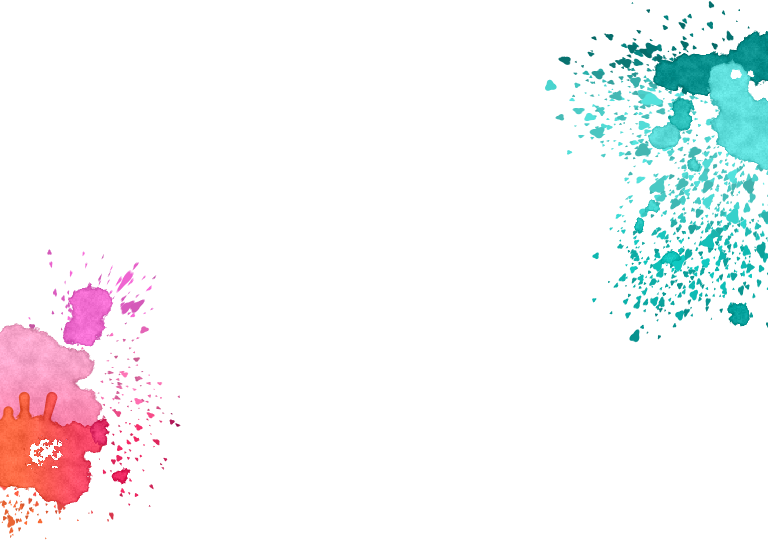
A Shadertoy shader for this background:

```glsl
// Watercolour splashes on white: pink and red at the lower left, teal at the upper right.
// Stains are warped unions of ellipses; the spray is layered cellular noise whose density
// and ink follow the place. One unit is a hundredth of the canvas height.

vec3 hash3(vec2 p) {
    vec3 q = fract(p.xyx * vec3(0.1031, 0.103, 0.0973));
    q += dot(q, q.yxz + 33.33);
    return fract((q.xxy + q.yzz) * q.zyx);
}

float cover(float d) { return clamp(0.5 - d * iResolution.y / 100.0, 0.0, 1.0); }

float bump(vec2 p, float x, float y, float w, float h) {
    vec2 q = (p - vec2(x, y)) / vec2(w, h);
    return exp(-dot(q, q));
}

float blob(vec2 p, float x, float y, float w, float h) {
    return (length((p - vec2(x, y)) / vec2(w, h)) - 1.0) * min(w, h);
}

float drip(vec2 p, vec2 a, vec2 s, float r) {
    float t = clamp(dot(p - a, s) / dot(s, s), 0.0, 1.0);
    return length(p - a - s * t) - r * (0.65 + 0.45 * t);
}

float blend(float a, float b) {
    float h = max(1.2 - abs(a - b), 0.0);
    return min(a, b) - h * h / 4.8;
}

// Layered sines, roughly -1 to 1
float ripple(vec2 p) {
    float sum = 0.0, amp = 0.5;
    for (int i = 0; i < 5; i++) {
        sum += amp * sin(p.x + 1.7 * sin(p.y * 0.8)) * cos(p.y + 1.3 * sin(p.x * 0.7));
        p = mat2(1.4, 1.1, -1.1, 1.4) * p + 2.3;
        amp *= 0.62;
    }
    return sum;
}

// Ink colour of the spray at a place
vec3 inkAt(vec2 p) {
    if (p.x > 70.0) {
        vec3 teal = mix(vec3(0.02, 0.57, 0.56), vec3(0.06, 0.76, 0.73), smoothstep(36.0, 52.0, p.y));
        teal = mix(teal, vec3(0.32, 0.86, 0.84), smoothstep(54.0, 66.0, p.y));
        return mix(teal, vec3(0.02, 0.5, 0.49), smoothstep(83.0, 90.0, p.y));
    }
    vec3 warm = mix(vec3(1, 0.43, 0.22), vec3(0.93, 0.15, 0.38), smoothstep(9.0, 18.0, p.y + 0.4 * p.x));
    warm = mix(warm, vec3(0.97, 0.45, 0.7), smoothstep(21.0, 29.0, p.y));
    warm = mix(warm, vec3(0.95, 0.4, 0.83), smoothstep(36.0, 44.0, p.y));
    return mix(warm, vec3(0.55, 0.03, 0.28), smoothstep(28.0, 33.0, p.x) * (1.0 - smoothstep(24.0, 30.0, p.y)));
}

// Chance of a droplet at a place
float density(vec2 p) {
    float right = bump(p, 119.0, 86.0, 11.0, 5.5) + 0.9 * bump(p, 129.0, 66.0, 12.0, 11.0)
        + 0.7 * bump(p, 121.0, 50.0, 9.0, 8.0) + 0.5 * bump(p, 134.0, 53.0, 9.0, 8.0)
        + 0.15 * bump(p, 128.0, 97.0, 14.0, 6.0) + 0.4 * bump(p, 113.0, 77.0, 8.0, 6.0);
    float left = 0.5 * bump(p, 23.0, 29.0, 6.0, 9.0) + 0.45 * bump(p, 17.0, 46.0, 9.0, 7.0)
        + 0.9 * bump(p, 4.0, 9.0, 8.0, 4.5) + 0.3 * bump(p, 24.0, 18.0, 6.0, 9.0);
    return 0.75 * (left + right) - 0.02;
}

// One cellular layer of droplets, drawn out along their flight
vec3 spatter(vec3 colour, vec2 p, float size) {
    for (int k = 0; k < 9; k++) {
        vec2 cell = floor(p / size) + vec2(k % 3 - 1, k / 3 - 1);
        vec3 h = hash3(cell + size * 37.0), g = hash3(cell + size * 91.0);
        vec2 c = (cell + 0.1 + 0.8 * h.xy) * size, q = p - c;
        if (h.z > density(c)) continue;
        bool isRight = c.x > 70.0;
        vec2 dir = normalize(c - (isRight ? vec2(138, 80) : vec2(11, 33)));
        q = vec2(dot(q, dir), dot(q, vec2(-dir.y, dir.x)));
        float streak = bump(c, 20.0, 50.0, 8.0, 5.0);
        q.x /= 1.0 + 0.8 * g.y + 2.5 * streak;
        float radius = size * mix(0.1, 0.33, g.x * g.x) * (isRight ? 1.0 : 0.75 - 0.25 * streak);
        radius *= 1.0 + 0.2 * sin(3.0 * atan(q.y, q.x + 1e-4) + 6.3 * g.z);
        colour = mix(colour, inkAt(c) * (0.8 + 0.25 * g.z), cover(length(q) - radius));
    }
    return colour;
}

// A wash of ink with mottling and a darker rim
vec3 wash(vec3 colour, vec2 p, float d, vec3 ink) {
    float grain = 0.07 * ripple(p * 0.7) + 0.05 * (hash3(floor(p * 4.0)).x - 0.5);
    return mix(colour, clamp(ink + grain - 0.12 * smoothstep(-0.6, 0.0, d), 0.0, 1.0), cover(d));
}

void mainImage(out vec4 fragColor, in vec2 fragCoord) {
    vec2 p = fragCoord / iResolution.y * 100.0;
    vec2 w = p + 0.9 * vec2(ripple(p * 0.8), ripple(p.yx * 0.8 + 4.0));
    vec3 colour = vec3(1);
    for (int i = 0; i < 4; i++) colour = spatter(colour, p, 1.1 * pow(1.45, float(i)));
    // Pink and magenta stains
    float d = blend(blob(w, 4.0, 30.5, 9.0, 10.5), blob(w, 11.0, 33.5, 6.0, 3.8));
    d = max(blend(d, blob(w, 12.0, 25.5, 6.5, 5.0)), -blob(w, 16.0, 30.5, 2.2, 1.1));
    colour = wash(colour, p, d, mix(vec3(0.98, 0.52, 0.68), vec3(0.98, 0.65, 0.8), smoothstep(22.0, 36.0, p.y)));
    d = blend(blob(w, 16.5, 45.0, 3.9, 3.1), blob(w, 15.2, 40.2, 3.7, 2.7));
    colour = wash(colour, p, d, vec3(0.95, 0.43, 0.82));
    // Red stain with upward drips and bare flecks
    d = blend(blob(w, 4.0, 18.0, 10.0, 6.6), blob(w, 11.0, 14.0, 5.5, 5.3));
    d = blend(d, blob(w, 13.5, 20.5, 5.8, 3.0));
    d = blend(d, drip(p, vec2(4.6, 23), vec2(-0.2, 5), 0.9));
    d = blend(d, drip(p, vec2(8.2, 23), vec2(1.2, 5), 0.9));
    d = blend(d, drip(p, vec2(1, 23), vec2(0.5, 2.5), 0.8));
    d = max(d, -blob(p, 7.8, 18.3, 3.6, 2.9) - 1.5 - 3.2 * ripple(p * 1.5));
    colour = wash(colour, p, d, mix(vec3(0.99, 0.42, 0.27), vec3(0.96, 0.27, 0.4), smoothstep(2.0, 17.0, p.x)));
    colour = wash(colour, p, blob(w, 18.2, 21.5, 1.6, 2.2), vec3(0.91, 0.2, 0.42));
    // Dark teal band, then the lighter pools over it
    d = blend(blob(w, 138.0, 89.5, 5.5, 4.6), blob(w, 129.0, 87.2, 9.0, 3.2));
    d = blend(d, min(blob(w, 121.5, 86.2, 3.2, 2.3), blob(w, 126.5, 85.0, 3.0, 2.5)));
    colour = wash(colour, p, d, vec3(0.03, 0.56, 0.55));
    colour = wash(colour, p, blob(w, 123.2, 79.3, 1.9, 3.1), vec3(0.16, 0.74, 0.72));
    d = blend(blob(w, 135.5, 77.0, 6.3, 5.6), blob(w, 132.0, 84.5, 3.7, 4.6));
    d = min(blend(d, blob(w, 138.5, 72.5, 3.5, 2.8)), blob(w, 120.5, 75.2, 2.7, 2.4));
    colour = wash(colour, p, d, vec3(0.37, 0.87, 0.86));
    d = min(blob(w, 133.2, 86.5, 0.9, 0.7), blob(w, 136.0, 86.4, 0.6, 0.9));
    colour = mix(colour, vec3(1), cover(d));
    // Heavy single drops
    d = min(blob(w, 134.0, 43.1, 1.9, 1.9), blob(w, 125.9, 70.3, 1.3, 1.0));
    d = min(d, min(blob(w, 118.5, 62.5, 1.1, 1.1), blob(w, 116.0, 59.0, 0.9, 1.4)));
    d = min(d, min(blob(w, 121.4, 53.2, 1.9, 1.1), blob(w, 21.9, 13.9, 1.5, 1.2)));
    fragColor = vec4(wash(colour, p, d, inkAt(p)), 1);
}
```
